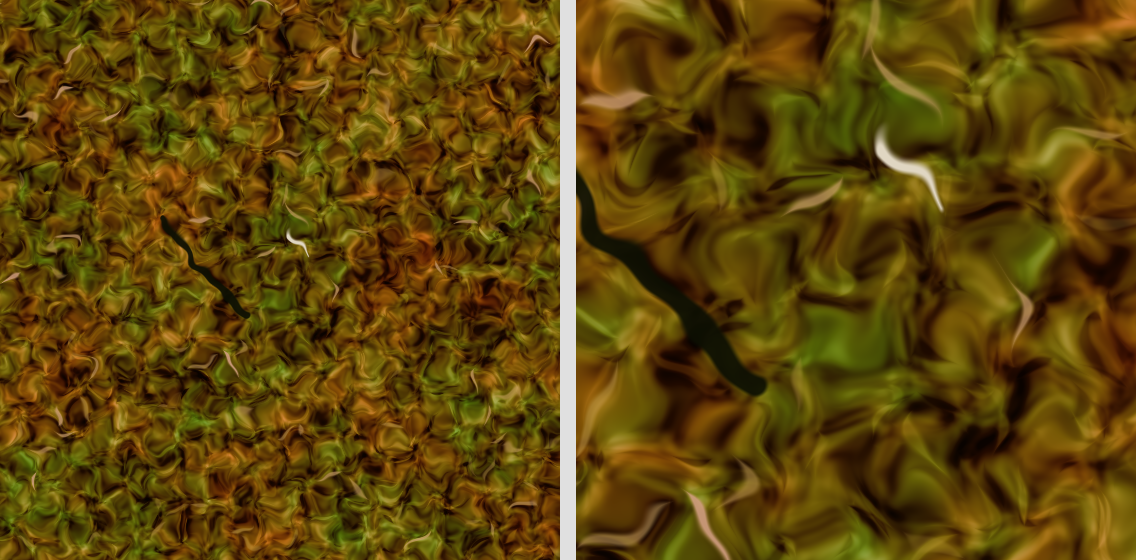
Left, the full canvas; right, a detail of the centre.
This texture is drawn by a WebGL 1 fragment shader. Its source:

```glsl
precision highp float;
uniform vec2 u_resolution;

#define CLUMP_SCALE 11.0
#define BLOB_SCALE 27.0
#define GRAIN_SCALE 58.0
#define LEAF_SCALE 36.0
#define SPRIG_SCALE 56.0
#define STRAW_SCALE 21.0
#define STRAW_SHARE 0.26
#define EDGE_SOFTNESS 0.0022
#define TONE_CONTRAST 1.0
#define HUE_SPREAD 1.0

const vec3 PIT    = vec3(0.04, 0.01, 0.00);
const vec3 SHADE  = vec3(0.13, 0.04, 0.00);
const vec3 UMBER  = vec3(0.24, 0.12, 0.01);
const vec3 BROWN  = vec3(0.31, 0.20, 0.01);
const vec3 OLIVE  = vec3(0.38, 0.27, 0.02);
const vec3 MOSS   = vec3(0.45, 0.35, 0.02);
const vec3 OCHRE  = vec3(0.57, 0.46, 0.08);
const vec3 STRAW  = vec3(0.76, 0.62, 0.30);
const vec3 TWIG   = vec3(0.05, 0.06, 0.01);
const vec3 SLIVER = vec3(0.88, 0.84, 0.76);

vec2 hash2(vec2 p) {
  vec3 q = fract(vec3(p.xyx) * vec3(0.1031, 0.1030, 0.0973));
  q += dot(q, q.yzx + 33.33);
  return fract((q.xx + q.yz) * q.zy);
}

float corner(vec2 cell, vec2 offset) {
  float a = 6.2832 * hash2(cell).x;
  return dot(vec2(cos(a), sin(a)), offset);
}

// Gradient noise scaled to about unit deviation
float noise(vec2 p) {
  vec2 i = floor(p), f = fract(p);
  vec2 u = f * f * f * (f * (f * 6.0 - 15.0) + 10.0);
  vec2 e = vec2(1.0, 0.0);
  float low = mix(corner(i, f), corner(i + e, f - e), u.x);
  float high = mix(corner(i + e.yx, f - e.yx), corner(i + 1.0, f - 1.0), u.x);
  return mix(low, high, u.y) / 0.216;
}

// Scattered bent, tapered strands: x = coverage, y = random tone
vec2 strands(vec2 p, float scale, float share, float halfLength, float halfWidth) {
  p *= scale;
  float soft = EDGE_SOFTNESS * scale;
  vec2 result = vec2(0.0);
  for (int j = -1; j <= 1; j++) {
    for (int i = -1; i <= 1; i++) {
      vec2 cell = floor(p) + vec2(float(i), float(j));
      vec2 shape = hash2(cell + 17.3 + scale);
      vec2 look = hash2(cell + 71.9 + scale);
      vec2 d = p - cell - hash2(cell + scale);
      float angle = 1.9 + 3.6 * (shape.x - 0.5);
      float c = cos(angle), s = sin(angle);
      d = vec2(c * d.x + s * d.y, c * d.y - s * d.x);
      d.y += (shape.y - 0.5) * 1.6 * d.x * d.x;
      float along = d.x / (halfLength * (0.6 + 0.4 * look.x));
      float edge = abs(d.y) - halfWidth * (1.0 - along * along);
      float cover = 1.0 - smoothstep(-soft, soft, edge);
      cover *= step(hash2(cell + 133.7).x, share);
      result = mix(result, vec2(1.0, (look.x + look.y - 1.0) * 2.4), cover);
    }
  }
  return result;
}

float segment(vec2 p, vec2 a, vec2 b, float startWidth, float endWidth) {
  vec2 d = b - a;
  float t = clamp(dot(p - a, d) / dot(d, d), 0.0, 1.0);
  float edge = length(p - a - d * t) - mix(startWidth, endWidth, t);
  return 1.0 - smoothstep(-EDGE_SOFTNESS, EDGE_SOFTNESS, edge);
}

vec3 blend(vec3 base, vec3 next, float z, float from, float to) {
  return mix(base, next, clamp((z - from) / (to - from), 0.0, 1.0));
}

vec3 ramp(float z) {
  vec3 c = blend(PIT, SHADE, z, -2.8, -1.8);
  c = blend(c, UMBER, z, -1.8, -1.13);
  c = blend(c, BROWN, z, -1.13, -0.55);
  c = blend(c, OLIVE, z, -0.55, 0.08);
  c = blend(c, MOSS, z, 0.08, 0.82);
  c = blend(c, OCHRE, z, 0.82, 1.7);
  return blend(c, STRAW, z, 1.7, 3.2);
}

void main() {
  vec2 uv = gl_FragCoord.xy / min(u_resolution.x, u_resolution.y);

  // Curl the ground slightly so grains bend
  vec2 p = uv + 0.0055 * vec2(noise(uv * 24.0 + 3.1), noise(uv * 24.0 + 47.7));

  // Layered tone, with a few deep hollows
  float patches = noise(uv * 4.5 + 8.3);
  float z = 0.22 * patches + 0.34 * noise(p * CLUMP_SCALE + 21.0);
  z += 0.62 * noise(p * BLOB_SCALE + 5.7) + 0.55 * noise(p * GRAIN_SCALE + 63.0);
  z += 0.28 * noise(p * GRAIN_SCALE * 1.9 + 11.0);
  z -= 0.9 * smoothstep(1.2, 2.4, noise(p * vec2(8.0, 6.5) + 90.4));

  // Moss leaves and finer sprigs
  vec2 leaf = strands(p, LEAF_SCALE, 0.85, 0.65, 0.15);
  z = z * (1.0 - 0.35 * leaf.x) + 0.75 * leaf.x * leaf.y;
  vec2 sprig = strands(p, SPRIG_SCALE, 0.7, 0.7, 0.17);
  z = z * (1.0 - 0.25 * sprig.x) + 0.6 * sprig.x * sprig.y;
  vec3 color = ramp(z * TONE_CONTRAST);

  // Drift between green and rust
  float hue = 0.17 * noise(uv * 5.0 + 31.0) + 0.13 * noise(p * 14.0 + 55.0);
  hue += 0.13 * noise(p * 34.0 + 77.0);
  color *= 1.0 + HUE_SPREAD * hue * vec3(-0.42, 0.18, 0.0);

  // Pale dry straw
  vec2 straw = strands(p, STRAW_SCALE, STRAW_SHARE, 0.5, 0.085);
  vec3 dry = STRAW + vec3(0.03, 0.0, 0.10) * straw.y;
  color = mix(color, dry, straw.x * clamp(0.4 + 0.25 * straw.y, 0.1, 0.9));

  // One dark twig and one bright sliver
  color = mix(color, TWIG, 0.93 * segment(p, vec2(0.29, 0.605), vec2(0.44, 0.435), 0.005, 0.009));
  color = mix(color, SLIVER, segment(p, vec2(0.522, 0.588), vec2(0.56, 0.542), 0.0045, 0.0015));

  gl_FragColor = vec4(clamp(color, 0.0, 1.0), 1.0);
}
```
